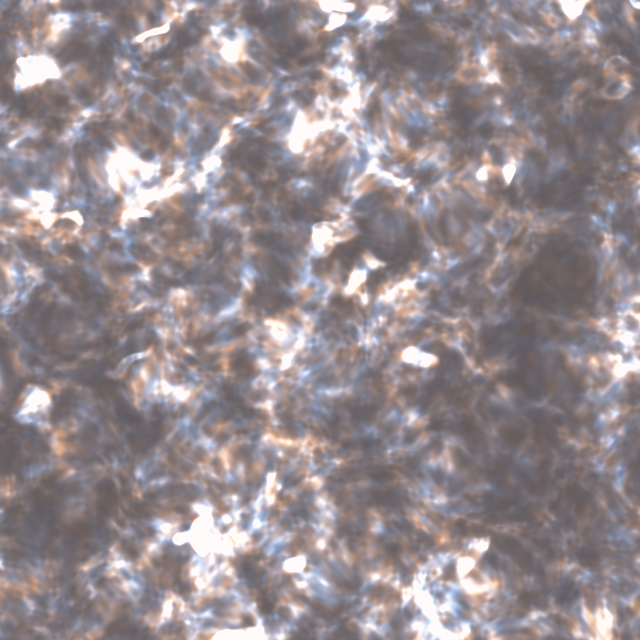
Write a Shadertoy shader that draws this texture.

```glsl
float hash(vec2 p) {
    return fract(sin(dot(p, vec2(127.1, 311.7))) * 43758.5453);
}

mat2 rotation(float angle) {
    float c = cos(angle), s = sin(angle);
    return mat2(c, s, -s, c);
}

// Smooth value noise, centred on zero with a spread near one
float noise(vec2 p) {
    vec2 cell = floor(p), f = fract(p);
    f = f * f * (3.0 - 2.0 * f);
    float low = mix(hash(cell), hash(cell + vec2(1, 0)), f.x);
    float high = mix(hash(cell + vec2(0, 1)), hash(cell + vec2(1, 1)), f.x);
    return (mix(low, high, f.y) - 0.5) / 0.215;
}

// Broad patches, crystals, fine speckle and thin curved filaments
float mineralGrain(vec2 p) {
    float sum = 0.0, frequency = 6.5;
    for (int i = 0; i < 5; i++) {
        float weight = i == 4 ? 0.22 : 0.48 - 0.03 * float(i);
        vec2 q = rotation(0.35 + 0.9 * float(i)) * p;
        sum += weight * noise(q * frequency + 17.3 * float(i));
        frequency *= 2.1;
    }
    float filament = 0.8 - abs(noise(rotation(0.5) * p * vec2(24, 32) + 71.0));
    return sum + 0.4 * filament;
}

// Scattered, slightly tilted bright flakes with ragged soft rims
float brightFlakes(vec2 p) {
    vec2 ragged = vec2(noise(p * 28.0 + 5.0), noise(p * 28.0 + 43.0));
    vec2 q = p * 5.0 + 0.06 * ragged;
    vec2 home = floor(q);
    float flakes = 0.0;
    for (int y = -1; y <= 1; y++)
    for (int x = -1; x <= 1; x++) {
        vec2 cell = home + vec2(x, y);
        float present = step(0.5, hash(cell + 31.0));
        vec2 centre = cell + vec2(hash(cell + 3.0), hash(cell + 9.0));
        float tilt = mix(-0.3, 0.9, hash(cell + 14.0));
        float size = mix(0.11, 0.28, pow(hash(cell + 22.0), 2.0));
        vec2 d = (q - centre) * rotation(tilt) / vec2(size, size * 0.6);
        flakes = max(flakes, present * smoothstep(1.25, 0.55, length(d)));
    }
    return flakes;
}

void mainImage(out vec4 fragColor, in vec2 fragCoord) {
    vec2 p = fragCoord / iResolution.y;
    vec2 bend = vec2(noise(p * 13.0 + 2.0), noise(p * 13.0 + 57.0));
    vec2 warped = p + 0.006 * bend;

    // Dense grey matrix rising steeply into glare
    float flakes = brightFlakes(p);
    float level = mineralGrain(warped) + 1.9 * flakes;
    float light = 0.365 + 0.19 * exp(0.72 * min(level, 3.0));
    float glare = smoothstep(0.65, 1.05, light);
    vec3 color = light * mix(vec3(1.0, 0.92, 0.95), vec3(1.0, 0.96, 0.97), glare);

    // Warm and bluish fringes, strongest in the midtones
    float hue = 0.65 * noise(warped * 42.0 + 91.0) + 0.6 * noise(warped * 85.0 + 37.0);
    float fringe = smoothstep(0.42, 0.72, light) * (1.0 - 0.6 * smoothstep(0.95, 1.3, light));
    color += hue * (0.012 + 0.05 * fringe) * vec3(0.8, -0.1, -1.0);

    // Warm halo around the flakes
    color += 0.07 * flakes * (1.0 - flakes) * vec3(1.0, 0.2, -0.6);

    fragColor = vec4(min(color, vec3(1.0, 0.985, 0.985)), 1.0);
}
```
